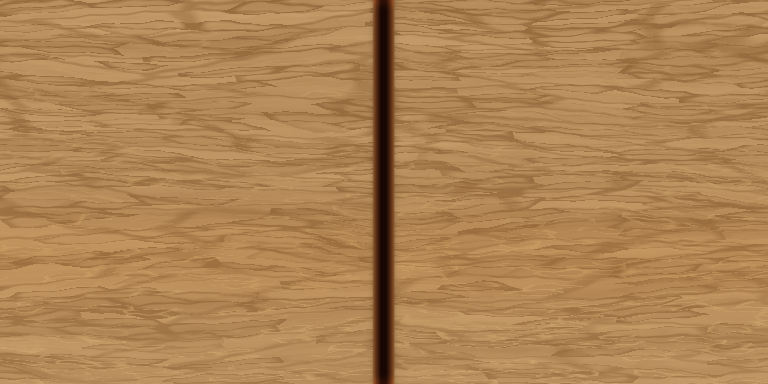
A Shadertoy shader for this texture:

```glsl
// Two planks of fine horizontal oak grain parted by a dark vertical groove

vec2 hash2(vec2 p) {
    p = vec2(dot(p, vec2(127.1, 311.7)), dot(p, vec2(269.5, 183.3)));
    return fract(sin(p) * 43758.5);
}

// Cellular noise: x = seam closeness (F2 - F1), y = random value of the cell
vec2 cells(vec2 p) {
    vec2 cell = floor(p), local = fract(p);
    float nearest = 8.0, second = 8.0, id = 0.0;
    for (int j = -1; j <= 1; j++)
    for (int i = -1; i <= 1; i++) {
        vec2 offset = vec2(i, j);
        vec2 rnd = hash2(cell + offset);
        float d = length(offset + rnd - local);
        if (d < nearest) {
            second = nearest;
            nearest = d;
            id = fract(rnd.x * 7.3 + rnd.y * 3.1);
        } else {
            second = min(second, d);
        }
    }
    return vec2(second - nearest, id);
}

// Slow bends of the fibres plus a slight hand-drawn wobble
float bend(vec2 p, float plank) {
    float y = p.y;
    y += 0.016 * sin(p.x * 3.1 + p.y * 8.0 + plank * 2.4);
    y += 0.007 * sin(p.x * 7.3 - p.y * 17.0 + plank);
    y += 0.0016 * sin(p.x * 41.0 + p.y * 60.0);
    y += 0.0008 * sin(p.x * 97.0 - p.y * 130.0);
    return y;
}

vec3 wood(vec2 p, float plank) {
    vec2 q = vec2(p.x + plank * 5.7, bend(p, plank) + plank * 3.3);

    // Fibres at three sizes
    vec2 broad = cells(q * vec2(2.2, 24.0));
    vec2 fibre = cells(q * vec2(4.5, 58.0) + 13.0);
    vec2 fine = cells(q * vec2(9.0, 105.0) + 31.0);

    // Layered sines give soft bands across the plank
    float bands = 0.5 + 0.22 * sin(q.y * 43.0 + sin(q.x * 2.3))
                + 0.18 * sin(q.y * 91.0 + 1.7 * sin(q.x * 3.0 + 1.0))
                + 0.10 * sin(q.y * 171.0 + q.x * 5.0);

    float tone = 0.30 * bands + 0.22 * broad.y + 0.25 * fibre.y + 0.17 * fine.y;
    vec3 col = mix(vec3(0.79, 0.63, 0.43), vec3(0.64, 0.47, 0.29), tone);

    // Dark pores run along some seams, stronger toward the top
    float pores = (1.0 - smoothstep(0.03, 0.32, fibre.x))
                * smoothstep(0.25, 0.75, fibre.y);
    pores += 0.6 * (1.0 - smoothstep(0.02, 0.16, broad.x));
    col = mix(col, vec3(0.53, 0.36, 0.19), min(pores, 1.0) * mix(0.42, 0.68, p.y));

    // Pale threads, stronger toward the bottom
    float threads = (1.0 - smoothstep(0.05, 0.35, fine.x))
                  * smoothstep(0.55, 0.95, fine.y);
    col = mix(col, vec3(0.84, 0.69, 0.46), threads * mix(0.55, 0.2, p.y));

    // Warm tint in the lower middle
    float warmth = exp(-pow((p.y - 0.33) / 0.16, 2.0));
    return col * mix(vec3(1.0), vec3(1.0, 0.97, 0.92), warmth);
}

vec3 groove(float d, float y) {
    vec3 col = mix(vec3(0.09, 0.025, 0.01), vec3(0.29, 0.14, 0.06),
                   smoothstep(0.2, 0.65, d));
    col = mix(col, vec3(0.52, 0.31, 0.15), smoothstep(0.55, 1.0, d));
    // Faint light at both ends
    float ends = smoothstep(0.47, 0.5, abs(y - 0.5));
    return col + vec3(0.09, 0.035, 0.012) * ends;
}

void mainImage(out vec4 fragColor, in vec2 fragCoord) {
    vec2 p = fragCoord / iResolution.y;
    float centre = 0.4995 * iResolution.x / iResolution.y;
    float pixel = 1.0 / iResolution.y;
    float halfWidth = 0.0275;

    float side = p.x - centre;
    float d = abs(side);
    vec3 col = wood(p, step(0.0, side));

    // Soft shade beside the groove, then the groove itself
    col *= 1.0 - 0.14 * exp(-max(d - halfWidth, 0.0) * 180.0);
    float inside = 1.0 - smoothstep(-pixel, pixel, d - halfWidth);
    col = mix(col, groove(d / halfWidth, p.y), inside);

    fragColor = vec4(col, 1.0);
}
```
